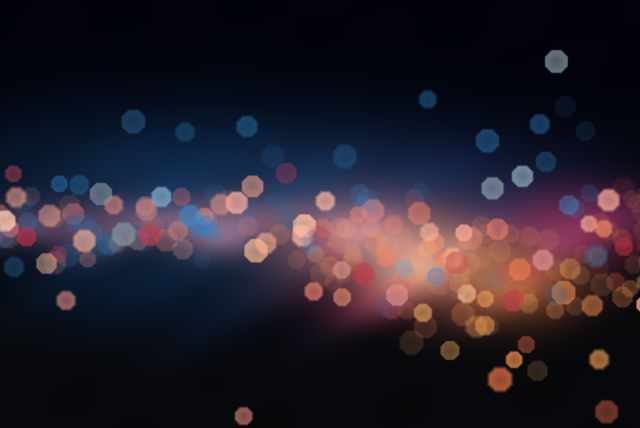
This background is drawn by a WebGL 2 fragment shader. Its source:

```glsl
#version 300 es
precision highp float;

uniform vec2 u_resolution;
out vec4 fragColor;

#define CELL_SIZE 0.085
#define BAND_LAYERS 8
#define STRAY_LAYERS 2
#define DISC_RADIUS 0.024
#define BAND_DENSITY 0.8
#define STRAY_DENSITY 0.24
#define HAZE_AMOUNT 0.13

const vec3 NIGHT = vec3(0.006, 0.010, 0.040);
const vec3 GROUND = vec3(0.030, 0.031, 0.045);
const vec3 BLUE = vec3(0.16, 0.43, 0.64);
const vec3 CRIMSON = vec3(0.66, 0.12, 0.25);
const vec3 ROSE = vec3(0.94, 0.46, 0.47);
const vec3 PEACH = vec3(0.99, 0.76, 0.61);
const vec3 GOLD = vec3(1.0, 0.73, 0.27);
const vec3 ORANGE = vec3(0.90, 0.38, 0.18);

vec4 hash4(vec2 cell, float seed) {
    vec4 q = vec4(dot(cell, vec2(127.1, 311.7)), dot(cell, vec2(269.5, 183.3)),
                  dot(cell, vec2(419.2, 371.9)), dot(cell, vec2(97.3, 157.1)));
    return fract(sin(q + seed * 17.23) * 43758.55);
}

vec3 screen(vec3 base, vec3 light) {
    return 1.0 - (1.0 - base) * (1.0 - light);
}

vec3 addGlow(vec3 base, vec2 p, vec2 centre, vec2 radius, vec3 tint) {
    vec2 d = (p - centre) / radius;
    return screen(base, tint * exp(-dot(d, d)));
}

float octagon(vec2 p, float radius) {
    p = abs(p);
    return max(max(p.x, p.y), (p.x + p.y) * 0.7071) - radius;
}

// Height of the luminous band along the canvas
float bandCentre(float x) {
    return 0.48 - 0.11 * smoothstep(0.45, 1.1, x) + 0.06 * smoothstep(1.2, 1.5, x);
}

float bandWidth(float x) {
    return 0.065 + 0.05 * smoothstep(0.5, 1.0, x);
}

// Cool lights gather at the left and above, hot ones at the right
vec3 lightTint(vec2 p, float pick, float shade) {
    float rise = p.y - bandCentre(p.x);
    float right = smoothstep(0.5, 1.15, p.x);
    float coolShare = mix(0.42, 0.03, right) + 4.0 * max(rise - 0.05, 0.0);
    vec3 warm = mix(mix(ROSE, PEACH, shade), mix(ORANGE, GOLD, shade), right * 0.7);
    warm = mix(warm, ROSE, smoothstep(0.0, 0.1, rise) * right * 0.7);
    warm = mix(warm, CRIMSON, step(0.86, pick) * 0.8);
    return pick < coolShare ? BLUE * (0.65 + 0.7 * shade) : warm;
}

// Jittered cells of octagonal discs
vec3 addDiscs(vec3 col, vec2 p, float seed, bool stray) {
    vec2 offset = vec2(0.37, 0.61) * seed;
    vec2 home = floor(p / CELL_SIZE + offset);
    for (int j = -1; j <= 1; j++) {
        for (int i = -1; i <= 1; i++) {
            vec2 cell = home + vec2(i, j);
            vec4 place = hash4(cell, seed);
            vec4 look = hash4(cell + 31.0, seed);
            vec2 centre = (cell + place.xy - offset) * CELL_SIZE;
            float spread = bandWidth(centre.x) * (stray ? 2.3 : 1.0);
            float rise = (centre.y - bandCentre(centre.x)) / spread;
            float chance = exp(-rise * rise) * (stray ? STRAY_DENSITY : BAND_DENSITY);
            if (place.z > chance) continue;

            float radius = DISC_RADIUS * mix(0.78, 1.15, place.w);
            float d = octagon(p - centre, radius);
            float soft = 1.0 / u_resolution.y + 0.004 * look.z * look.z;
            float cover = 1.0 - smoothstep(-soft, soft, d);
            float rim = 0.82 + 0.18 * smoothstep(-radius, 0.0, d);
            float power = stray ? mix(0.3, 0.8, look.w) : mix(0.12, 0.85, pow(look.w, 3.0));
            vec3 tint = lightTint(centre, look.x, look.y);
            tint = mix(tint, vec3(1.0, 0.9, 0.82), step(0.9, look.w) * 0.45);
            col = mix(col, tint, cover * rim * power);
        }
    }
    return col;
}

void main() {
    vec2 p = gl_FragCoord.xy / u_resolution.y;
    p.x *= 1.5 * u_resolution.y / u_resolution.x;
    vec3 col = mix(GROUND, NIGHT, smoothstep(0.1, 0.75, p.y));

    // Slow mottling bends the haze
    float wave = sin(p.x * 17.0 + 2.0 * sin(p.y * 13.0)) + sin(p.y * 31.0 - p.x * 23.0);
    vec2 q = p + vec2(0.0, 0.006 * wave);

    // Cold haze
    col = addGlow(col, q, vec2(0.45, 0.57), vec2(0.55, 0.17), vec3(0.05, 0.15, 0.26));
    col = addGlow(col, q, vec2(0.38, 0.34), vec2(0.36, 0.13), vec3(0.01, 0.07, 0.14));
    col = addGlow(col, q, vec2(1.02, 0.56), vec2(0.42, 0.13), vec3(0.06, 0.09, 0.18));

    // Warm haze along the band
    col = addGlow(col, q, vec2(0.08, 0.47), vec2(0.3, 0.055), vec3(0.28, 0.14, 0.18));
    col = addGlow(col, q, vec2(0.47, 0.475), vec2(0.22, 0.06), vec3(0.42, 0.25, 0.27));
    col = addGlow(col, q, vec2(0.85, 0.45), vec2(0.23, 0.09), vec3(0.62, 0.34, 0.32));
    col = addGlow(col, q, vec2(1.0, 0.38), vec2(0.16, 0.09), vec3(0.58, 0.36, 0.26));
    col = addGlow(col, q, vec2(1.2, 0.34), vec2(0.16, 0.09), vec3(0.58, 0.29, 0.14));
    col = addGlow(col, q, vec2(1.37, 0.47), vec2(0.2, 0.085), vec3(0.48, 0.13, 0.26));
    col = addGlow(col, q, vec2(0.88, 0.31), vec2(0.2, 0.07), vec3(0.28, 0.07, 0.12));
    col *= 1.0 + HAZE_AMOUNT * 0.5 * wave;

    for (int i = 0; i < BAND_LAYERS; i++) col = addDiscs(col, p, float(i) + 1.0, false);
    for (int i = 0; i < STRAY_LAYERS; i++) col = addDiscs(col, p, float(i) + 21.0, true);

    // Bloom over the hottest part
    col = addGlow(col, p, vec2(1.02, 0.39), vec2(0.22, 0.08), vec3(0.22, 0.13, 0.07));
    fragColor = vec4(clamp(col, 0.0, 1.0), 1.0);
}
```
